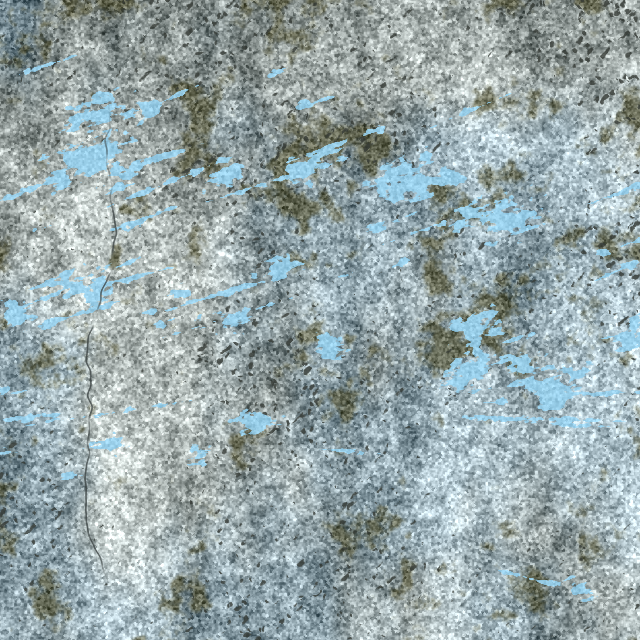
Give the GLSL for this texture, as a WebGL 1 fragment shader.

```glsl
precision highp float;
// Weathered concrete wall with rain streaks, pits, moss, a crack and flung pale blue paint.
uniform vec2 u_resolution;

const vec3 NEUTRAL_TINT = vec3(-0.022, 0.014, 0.004);
const vec3 COOL_TINT = vec3(-0.070, 0.010, 0.045);
const vec3 PIT_COLOR = vec3(0.20, 0.22, 0.20);
const vec3 MOSS_COLOR = vec3(0.31, 0.31, 0.20);
const vec3 CRACK_COLOR = vec3(0.22, 0.25, 0.25);
const vec3 PAINT_COLOR = vec3(0.60, 0.82, 0.93);
const float BASE_TONE = 0.665;
const float BAND_PERIOD = 0.27;
const float GRAIN_SCALE = 190.0;
const float PIT_SCALE = 80.0;
const float CRACK_WIDTH = 0.0013;
const int MARK_COUNT = 72;

float hash(vec2 p) {
  vec3 q = fract(vec3(p.xyx) * 0.1031);
  q += dot(q, q.yzx + 33.33);
  return fract((q.x + q.y) * q.z);
}

float noise(vec2 p) {
  vec2 i = floor(p), f = fract(p);
  f = f * f * (3.0 - 2.0 * f);
  return mix(mix(hash(i), hash(i + vec2(1, 0)), f.x),
             mix(hash(i + vec2(0, 1)), hash(i + vec2(1, 1)), f.x), f.y);
}

float fbm(vec2 p) {
  float sum = 0.0, amp = 0.533;
  for (int i = 0; i < 4; i++) {
    sum += amp * noise(p);
    p = mat2(1.6, 1.2, -1.2, 1.6) * p + 17.3;
    amp *= 0.5;
  }
  return sum;
}

// Cellular noise: x = distance to the nearest point, y = random value of its cell.
vec2 cellular(vec2 p) {
  vec2 cell = floor(p), best = vec2(9.0, 0.0);
  for (int y = -1; y <= 1; y++) {
    for (int x = -1; x <= 1; x++) {
      vec2 c = cell + vec2(x, y);
      vec2 point = c + 0.1 + 0.8 * vec2(hash(c + 11.0), hash(c + 47.0));
      float d = length(p - point);
      if (d < best.x) best = vec2(d, hash(c + 83.0));
    }
  }
  return best;
}

vec2 rotate(vec2 p, float a) {
  float c = cos(a), s = sin(a);
  return vec2(c * p.x + s * p.y, c * p.y - s * p.x);
}

// Paint coverage: ragged splats, each with a thin streak along its flight path.
float paintCoverage(vec2 uv) {
  vec2 ragged = rotate(uv, 0.25);
  float tear = fbm(ragged * vec2(48.0, 95.0)) - 0.5;
  float flecks = noise(ragged * vec2(150.0, 230.0)) - 0.5;
  float field = -3.0;
  for (int i = 0; i < MARK_COUNT; i++) {
    float id = float(i) * 3.7 + 5.0;
    float size = hash(vec2(id, 1.0)), reach = hash(vec2(id, 2.0));
    vec2 center = vec2(pow(hash(vec2(id, 3.0)), 1.25),
                       0.03 + 0.47 * (hash(vec2(id, 4.0)) + hash(vec2(id, 5.0))));
    float angle = mix(0.02, 0.36, smoothstep(0.2, 0.65, center.y))
                - 0.22 * center.x * (1.0 - smoothstep(0.2, 0.5, center.y))
                + 0.16 * (hash(vec2(id, 6.0)) - 0.5);
    vec2 q = rotate(uv - center, angle);
    float radius = mix(0.005, 0.028, size * size * size);
    float splat = 1.0 - length(q / vec2(1.6 * radius, radius));
    float halfLength = mix(0.015, 0.13, reach * reach);
    float along = (q.x - halfLength * (hash(vec2(id, 7.0)) * 1.6 - 0.8)) / halfLength;
    float streak = 0.75 - 0.8 * along * along - abs(q.y) / mix(0.002, 0.005, reach);
    field = max(field, max(splat, streak));
  }
  return smoothstep(0.0, 0.25, field + 3.2 * tear + 0.7 * flecks);
}

float crackCoverage(vec2 uv) {
  float path = 0.155 + 0.022 * sin(uv.y * 8.0 + 2.2) + 0.008 * sin(uv.y * 23.0)
             + 0.008 * (noise(vec2(uv.y * 55.0, 3.0)) - 0.5);
  float extent = smoothstep(0.08, 0.14, uv.y) * (1.0 - smoothstep(0.72, 0.86, uv.y));
  float line = 1.0 - smoothstep(0.3 * CRACK_WIDTH, 1.7 * CRACK_WIDTH, abs(uv.x - path));
  return line * extent * smoothstep(0.2, 0.5, noise(uv * 32.0));
}

void main() {
  vec2 uv = gl_FragCoord.xy / u_resolution;

  // Broad stains: vertical bands, narrow runs and cloudy blotches
  float blotch = fbm(uv * 5.0 + 4.0) - 0.5;
  float runs = fbm(vec2(uv.x * 20.0, uv.y * 1.8) + 31.0) - 0.5;
  float drift = 0.05 * (noise(uv * vec2(4.0, 2.0) + 7.0) - 0.5);
  float bands = cos((uv.x - 0.45 + drift) * 6.2832 / BAND_PERIOD);
  float sootyCorner = smoothstep(0.6, 0.95, uv.y) * (1.0 - smoothstep(0.2, 0.38, uv.x));
  float tone = BASE_TONE + 0.34 * blotch + 0.32 * runs + 0.045 * bands - 0.10 * sootyCorner;

  // Gritty surface
  vec2 grain = cellular(uv * GRAIN_SCALE);
  float grit = (grain.y - 0.5) * (1.0 - smoothstep(0.3, 0.95, grain.x));
  float speckle = fbm(uv * 55.0 + 13.0) - 0.5;
  float dust = noise(uv * 330.0) - 0.5;
  tone += 0.32 * grit + 0.46 * speckle + 0.24 * dust;

  float cool = smoothstep(0.36, 0.66, fbm(uv * vec2(5.0, 3.0) + 61.0) + 0.25 * (0.5 - uv.y));
  vec3 color = vec3(tone) + mix(NEUTRAL_TINT, COOL_TINT, cool);

  // Moss follows a ragged vertical seep and a few dark patches
  float seep = exp(-pow((uv.x - 0.69) / 0.06, 2.0) - pow((uv.y - 0.47) / 0.17, 2.0));
  float moss = smoothstep(0.60, 0.82, fbm(uv * 13.0 + 23.0) + 0.22 * seep + 0.5 * speckle);
  color = mix(color, MOSS_COLOR + 0.25 * (grit + dust), 0.75 * moss);

  // Pits gather in the darker stains and toward the upper right
  vec2 pit = cellular(uv * PIT_SCALE + 2.0 * speckle);
  float pitDensity = 0.16 - 0.5 * blotch + 0.20 * smoothstep(0.8, 1.0, uv.x) * uv.y;
  float pitRadius = 0.48 * smoothstep(0.0, 0.35, pitDensity - 0.6 * pit.y + 0.08);
  float pitMask = 1.0 - smoothstep(pitRadius - 0.12, pitRadius + 0.10, pit.x + 0.12);
  color = mix(color, PIT_COLOR, 0.8 * pitMask);

  color = mix(color, PAINT_COLOR + 0.10 * (grit + dust), 0.94 * paintCoverage(uv));
  color = mix(color, CRACK_COLOR, 0.75 * crackCoverage(uv));
  gl_FragColor = vec4(clamp(color, 0.0, 1.0), 1.0);
}
```
